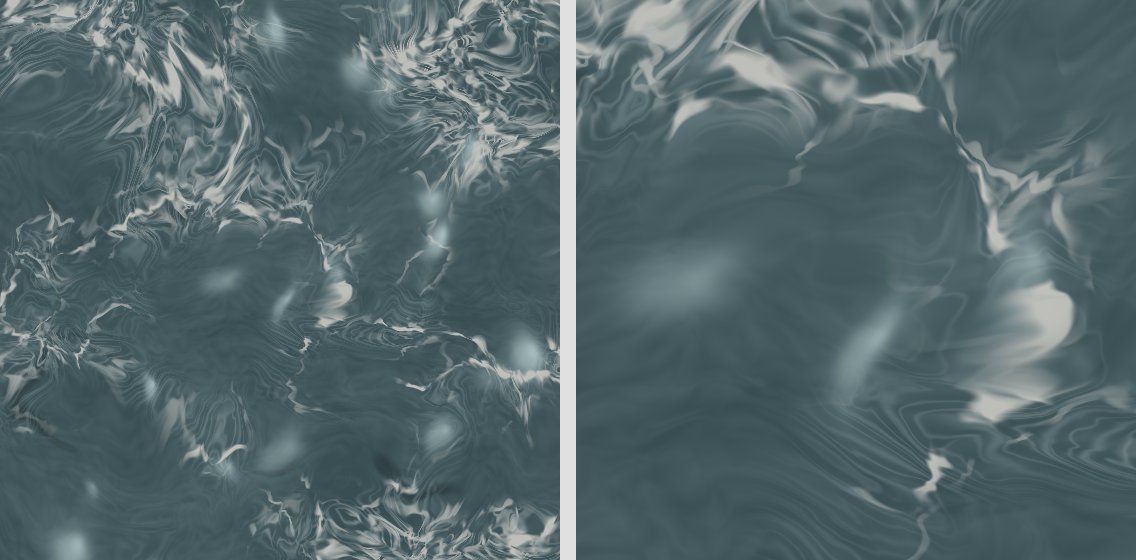
Left: the whole. Right: its middle third, enlarged.
Give the GLSL for this texture, as a Shadertoy shader.

```glsl
// Dark teal rippled water with torn foam veins, fine wisps and soft pale glints.

const vec3 DEEP_WATER = vec3(0.222, 0.305, 0.324);
const vec3 LIT_WATER = vec3(0.298, 0.385, 0.402);
const vec3 WISP_COLOR = vec3(0.50, 0.575, 0.595);
const vec3 FOAM_COLOR = vec3(0.765, 0.765, 0.745);
const vec3 GLINT_COLOR = vec3(0.70, 0.785, 0.79);
const float VEIN_SCALE = 5.0;
const float LACE_SCALE = 17.0;
const float WISP_LINES = 50.0;
const int GLINT_COUNT = 20;

vec2 hash2(vec2 p) {
    vec3 h = fract(p.xyx * vec3(0.1031, 0.1030, 0.0973));
    h += dot(h, h.yzx + 33.33);
    return fract((h.xx + h.yz) * h.zy);
}

float cornerSlope(vec2 cell, vec2 offset) {
    float angle = 6.2832 * hash2(cell + 71.0).x;
    return dot(vec2(cos(angle), sin(angle)), offset);
}

// Gradient noise, roughly -0.7 to 0.7
float noise(vec2 p) {
    vec2 cell = floor(p), f = fract(p);
    vec2 u = f * f * f * (f * (f * 6.0 - 15.0) + 10.0);
    vec2 e = vec2(1.0, 0.0);
    float low = mix(cornerSlope(cell, f), cornerSlope(cell + e, f - e), u.x);
    float high = mix(cornerSlope(cell + e.yx, f - e.yx), cornerSlope(cell + 1.0, f - 1.0), u.x);
    return mix(low, high, u.y);
}

vec2 warp(vec2 p, float scale, float amount) {
    return p + amount * vec2(noise(p * scale + 3.1), noise(p * scale + 27.7));
}

// Thin bright line along the zero level of the noise
float ridge(vec2 p, float width) {
    return 1.0 - smoothstep(0.3 * width, width, abs(noise(p)));
}

float patchAt(vec2 uv, vec2 center, vec2 radius) {
    vec2 d = (uv - center) / radius;
    return exp(-dot(d, d));
}

// Blurred pale spots, mostly stretched upright, some with a hot core
float glints(vec2 uv) {
    vec2 soft = warp(warp(uv, 7.0, 0.03), 19.0, 0.010);
    float sum = 0.0;
    for (int i = 0; i < GLINT_COUNT; i++) {
        vec2 seed = vec2(float(i) * 7.3 + 2.0, 11.0);
        vec2 shape = hash2(seed + 40.0), tone = hash2(seed + 90.0);
        vec2 d = soft - hash2(seed);
        d.x += (tone.y - 0.5) * 0.9 * d.y;
        float size = mix(0.010, 0.030, shape.x);
        d /= size * vec2(1.0, mix(0.8, 3.4, shape.y * (1.2 - shape.x)));
        float r = dot(d, d);
        float core = exp(-6.0 * dot(d - 0.3, d - 0.3));
        sum += mix(0.30, 0.75, tone.x) * (0.75 * exp(-r * sqrt(r)) + 0.2 * exp(-0.3 * r) + 0.3 * core);
    }
    return min(sum, 0.9);
}

void mainImage(out vec4 fragColor, in vec2 fragCoord) {
    vec2 uv = fragCoord / iResolution.xy;

    // Swirled coordinates, then a ragged version for foam edges
    vec2 flow = warp(warp(warp(uv, 3.0, 0.10), 8.0, 0.050), 20.0, 0.016);
    vec2 ragged = warp(warp(flow, 38.0, 0.012), 85.0, 0.0055);

    // Foam gathers in drifts
    float drift = noise(uv * 3.6 + 5.2) + 0.6 * noise(flow * 8.0 + 13.0);
    drift += 0.50 * patchAt(uv, vec2(0.78, 0.80), vec2(0.27, 0.17));
    drift += 0.55 * patchAt(uv, vec2(0.70, 0.06), vec2(0.24, 0.08));
    drift += 0.25 * patchAt(uv, vec2(0.22, 0.70), vec2(0.16, 0.20));
    drift -= 0.15 * patchAt(uv, vec2(0.75, 0.45), vec2(0.30, 0.16));
    float density = smoothstep(-0.15, 0.42, drift);
    float thick = smoothstep(0.12, 0.65, drift);

    // Water body with broad shading and fine horizontal ripples
    float shade = 0.38 + 0.55 * noise(flow * 4.0 + 2.0) + 0.40 * noise(flow * vec2(7.0, 22.0));
    shade += 0.35 * noise(flow * vec2(24.0, 60.0)) + 0.35 * noise(ragged * vec2(45.0, 95.0));
    vec3 color = mix(DEEP_WATER, LIT_WATER, clamp(shade, 0.0, 1.1));

    // Dark curved streaks
    float streak = ridge(flow * vec2(2.5, 4.0) + 8.4, 0.05);
    streak *= smoothstep(0.15, 0.30, noise(uv * 5.0 + 9.0));
    color *= 1.0 - 0.20 * streak;

    // Fine wisps follow the contours of the flow
    float field = noise(flow * 4.0 + 31.0) + 0.5 * noise(flow * 9.0 + 6.0) + 0.10 * noise(ragged * 30.0);
    float contour = pow(0.5 + 0.5 * sin(field * WISP_LINES), 5.0);
    float hairline = pow(0.5 + 0.5 * sin(field * WISP_LINES * 2.3 + 9.0 * noise(flow * 12.0)), 6.0);
    float wispArea = smoothstep(-0.10, 0.45, noise(uv * 6.0 + 19.0) + 0.4 * density);
    float wisps = max(contour, 0.8 * hairline) * wispArea;
    color = mix(color, WISP_COLOR, wisps * (0.18 + 0.35 * density));

    // Soft glints lie under the foam
    color = mix(color, GLINT_COLOR, glints(uv));

    // Foam: long veins, a lace of filaments and striped crests
    float grain = smoothstep(-0.38, 0.22, noise(ragged * 34.0) + 0.6 * noise(ragged * 75.0 + 3.0));
    float veins = ridge(ragged * VEIN_SCALE + 4.0, 0.035 + 0.08 * thick) * smoothstep(0.05, 0.6, density);
    float threads = ridge(ragged * 9.0 + 15.0, 0.050) * density * 0.75;
    float lace = ridge(ragged * LACE_SCALE + 23.0, 0.14) * thick;
    float fineLace = ridge(ragged * LACE_SCALE * 2.1 + 41.0, 0.16) * thick;
    float crest = max(contour, hairline) * thick * smoothstep(-0.1, 0.25, noise(ragged * 11.0 + 8.0));
    float foam = max(max(veins, threads), max(max(0.85 * lace, 0.65 * fineLace), crest)) * grain;
    color = mix(color, FOAM_COLOR, clamp(foam, 0.0, 0.95));

    fragColor = vec4(color, 1.0);
}
```
